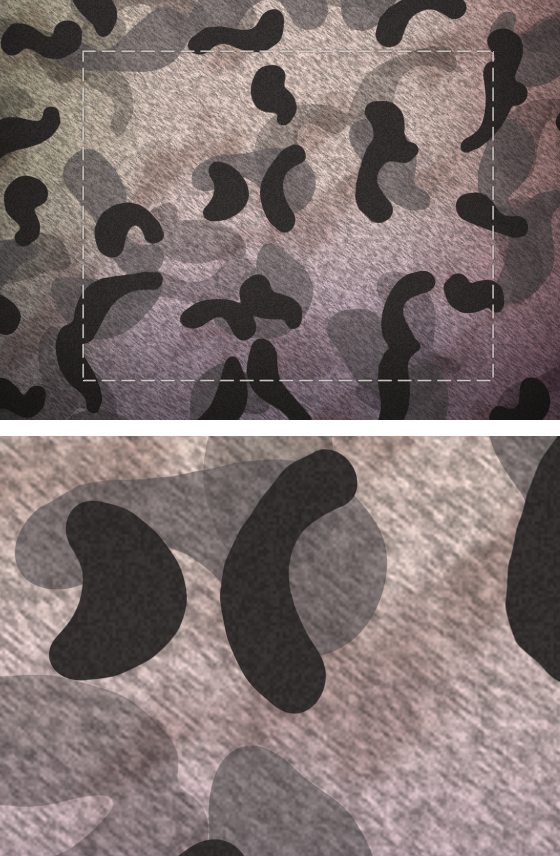
Top, the full canvas; bottom, a detail of the centre.
Give the GLSL for this pattern, as a WebGL 2 fragment shader.

```glsl
#version 300 es
precision highp float;
// Worn camouflage cloth: twill weave and stains under translucent grey patches
// and near-black curled strokes, with a dashed seam. Each patch is a bent,
// tapering stroke marched from a jittered grid cell.

#define INK_CELL 0.228
#define INK_RADIUS 0.107
#define PATCH_CELL 0.33
#define PATCH_RADIUS 0.115
#define PATCH_OPACITY 0.68
#define FAINT_OPACITY 0.24
#define WEAVE_FREQ vec2(105.0, 310.0)
#define WEAVE_CONTRAST 0.46
#define GRAIN_CONTRAST 0.24
#define STAIN_STRENGTH 0.60
#define SEAM_PERIOD 0.047
#define SEAM_WIDTH 0.0019

uniform vec2 u_resolution;
out vec4 outColor;

const float PI = 3.14159;
const int STEPS = 8;

// Integer hash giving two values in 0..1
vec2 hash2(vec2 cell) {
    uvec2 v = uvec2(ivec2(cell)) * 1664525u + 1013904223u;
    v.x += v.y * 1664525u;
    v.y += v.x * 1664525u;
    v ^= v >> 16u;
    v.x += v.y * 1664525u;
    v.y += v.x * 1664525u;
    v ^= v >> 16u;
    return vec2(v & 0xffffu) / 65535.0;
}

float noise(vec2 p) {
    vec2 i = floor(p), f = fract(p);
    f = f * f * (3.0 - 2.0 * f);
    float low = mix(hash2(i).x, hash2(i + vec2(1, 0)).x, f.x);
    float high = mix(hash2(i + vec2(0, 1)).x, hash2(i + vec2(1, 1)).x, f.x);
    return mix(low, high, f.y);
}

float fbm(vec2 p) {
    float sum = 0.0, amp = 0.53;
    for (int i = 0; i < 4; i++) {
        sum += amp * noise(p);
        p = p * 2.03 + 17.0;
        amp *= 0.5;
    }
    return sum;
}

vec2 rotate(vec2 p, float a) {
    return vec2(cos(a) * p.x + sin(a) * p.y, cos(a) * p.y - sin(a) * p.x);
}

float smoothMin(float a, float b, float k) {
    float h = max(k - abs(a - b), 0.0) / k;
    return min(a, b) - 0.25 * h * h * k;
}

// Distance to one bent stroke centred on the origin, C- or S-shaped
float strokeDistance(vec2 p, vec2 id, float tilt, float radius, float taper) {
    vec2 a = hash2(id + 71.0), b = hash2(id + 143.0);
    float span = mix(0.6, 1.0, a.x);
    float turn = mix(1.0, 3.5, a.y) * (b.x < 0.5 ? -1.0 : 1.0);
    bool isS = b.y > 0.6;
    float heading = tilt + (hash2(id + 211.0).x - 0.5) * 2.0 - (isS ? 0.0 : 0.5 * turn);
    vec2 from = -0.5 * span * vec2(cos(tilt), sin(tilt));
    float d = 9.0, stepLength = span / float(STEPS);
    for (int i = 0; i < STEPS; i++) {
        float t = (float(i) + 0.5) / float(STEPS);
        heading += turn / float(STEPS) * (isS ? 2.2 * cos(PI * t) : 1.0);
        vec2 dir = vec2(cos(heading), sin(heading));
        float along = clamp(dot(p - from, dir), 0.0, stepLength);
        float swell = 1.0 + taper * sin(2.0 * PI * (b.x + (t + along - 0.5 * stepLength) * 0.8));
        d = smoothMin(d, length(p - from - dir * along) - radius * swell, 0.07);
        from += dir * stepLength;
    }
    return d;
}

// Nearest stroke of a scattered layer, in canvas units
float strokeLayer(vec2 p, float cell, float tilt, float radius, float taper, float seed) {
    vec2 q = p / cell + seed;
    float d = 9.0;
    for (int i = 0; i < 9; i++) {
        vec2 id = floor(q) + vec2(i % 3 - 1, i / 3 - 1);
        vec2 jitter = hash2(id) - 0.5;
        vec2 local = q - id - 0.5 - 0.4 * jitter;
        if (dot(local, local) > 1.4 || hash2(id + 37.0).x < 0.06) continue;
        d = smoothMin(d, strokeDistance(local, id, tilt, radius, taper), 0.04);
    }
    return d * cell;
}

float coverage(float d, float pixel) { return 1.0 - smoothstep(-pixel, pixel, d); }

void main() {
    vec2 p = gl_FragCoord.xy / u_resolution.y;
    vec2 uv = gl_FragCoord.xy / u_resolution;
    float pixel = 0.8 / u_resolution.y;

    // Cloth tint: warm above, violet below, olive left, wine right
    vec3 cloth = mix(vec3(0.63, 0.55, 0.61), vec3(0.75, 0.68, 0.65), smoothstep(0.05, 0.7, uv.y));
    cloth *= mix(vec3(0.92, 0.97, 0.88), vec3(1.0), smoothstep(0.0, 0.35, uv.x));
    cloth *= mix(vec3(1.0), vec3(0.98, 0.85, 0.87), smoothstep(0.7, 1.0, uv.x));
    float stain = smoothstep(0.45, 0.78, fbm(rotate(p, 0.75) * vec2(6.0, 11.0) + 20.0));
    cloth *= mix(vec3(1.0), vec3(0.72, 0.65, 0.63), stain * STAIN_STRENGTH);

    // Patches with gently wandering outlines
    vec2 warped = p + 0.024 * (vec2(noise(p * 10.0), noise(p * 10.0 + 50.0)) - 0.5);
    float faint = coverage(strokeLayer(warped, 0.32, 0.5, 0.10, 0.5, 90.3), pixel);
    float patchMask = coverage(strokeLayer(warped, PATCH_CELL, 0.1, PATCH_RADIUS, 0.5, 40.6), pixel);
    float ink = coverage(strokeLayer(warped, INK_CELL, 0.75, INK_RADIUS, 0.3, 12.2), pixel);
    cloth *= 1.0 - FAINT_OPACITY * faint;
    cloth = mix(cloth, vec3(0.36, 0.34, 0.345), PATCH_OPACITY * patchMask);

    // Slanted weave, fine grain and edge shading
    float weave = noise(rotate(p, -0.68) * WEAVE_FREQ) - 0.5;
    float grain = noise(p * 400.0) - 0.5;
    cloth *= 1.0 + WEAVE_CONTRAST * weave * (1.0 - 0.3 * patchMask) + GRAIN_CONTRAST * grain;
    vec3 color = mix(cloth, vec3(0.185, 0.173, 0.168) * (1.0 + 1.5 * GRAIN_CONTRAST * grain), 0.98 * ink);
    float side = abs(uv.x - 0.48) * 2.0;
    color *= (1.0 - 0.33 * side * side * side) * mix(0.6, 1.0, smoothstep(-0.08, 0.36, uv.y));

    // Dashed seam with a soft shadow
    vec2 edge = abs(p - vec2(0.686, 0.486)) - vec2(0.488, 0.392);
    float seam = abs(length(max(edge, 0.0)) + min(max(edge.x, edge.y), 0.0));
    float run = edge.x > edge.y ? p.y : p.x;
    float dash = coverage((abs(fract(run / SEAM_PERIOD) - 0.5) - 0.35) * SEAM_PERIOD, pixel);
    color *= 1.0 - 0.3 * dash * (1.0 - smoothstep(0.0, 0.007, seam));
    color = mix(color, vec3(0.86, 0.84, 0.82), 0.9 * dash * coverage(seam - SEAM_WIDTH, pixel));

    outColor = vec4(color, 1.0);
}
```
